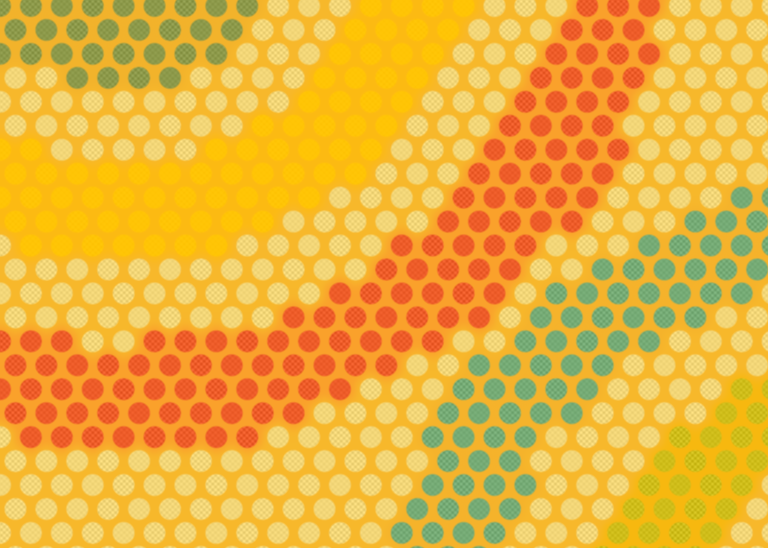
Give the GLSL for this pattern, as a WebGL 1 fragment shader.

```glsl
precision highp float;
// Staggered grid of round dots on a warm ground, coloured in sweeping diagonal bands.
// Each band edge is a min or max of straight lines in (row, column) space, tested
// once per dot; ground tints blend between dots and a fine weave textures each dot.

uniform vec2 u_resolution;

#define COLUMNS 24.85       // dots across the canvas
#define ROW_PITCH 0.775     // row spacing, in column widths
#define TOP_MARGIN 0.194    // top edge to first row centre
#define DOT_RADIUS 0.352
#define EDGE_SOFTNESS 0.045
#define WEAVE_FREQ 34.0
#define WEAVE_DEPTH 0.05
#define CREAM vec3(0.95, 0.84, 0.47)
#define RED vec3(0.93, 0.36, 0.16)
#define GREEN vec3(0.46, 0.67, 0.46)
#define OLIVE vec3(0.55, 0.60, 0.29)
#define YELLOW vec3(1.0, 0.77, 0.02)

// Column of a straight edge that passes (row0, col0)
float edge(float row, float row0, float col0, float slope) {
  return col0 + slope * (row - row0);
}

bool between(float c, float low, float high) {
  return c > low && c < high;
}

// Dot colour at row r, column c; also gives the ground tint around it
vec3 bandColor(float r, float c, out vec3 ground) {
  // Corner patch and the cream rim around it
  float oliveEnd = min(edge(r, 0.0, 8.25, -0.5), edge(r, 3.0, 6.0, -3.0));
  float rimEnd = min(edge(r, 0.0, 11.25, -0.5), edge(r, 4.0, 9.25, -1.5));
  bool olive = between(c, edge(r, 3.0, 2.0, 3.0), oliveEnd);
  bool rim = between(c, edge(r, 6.0, 1.75, 4.0), rimEnd);

  // Yellow band outside the rim
  float yellowEnd = min(edge(r, 0.0, 15.75, -0.5), edge(r, 7.0, 12.25, -1.5));
  bool yellow = between(c, edge(r, 10.0, 0.5, 10.0), yellowEnd);

  // Red band, with a notch in its upper edge at the left
  float redStart = min(edge(r, 0.0, 18.75, -0.5), edge(r, 9.0, 13.95, -1.2));
  redStart = min(redStart, edge(r, 14.0, 4.5, -5.0));
  float redEnd = min(edge(r, 0.0, 21.49, -0.22), edge(r, 9.0, 18.6, -0.7));
  redEnd = min(redEnd, edge(r, 14.0, 14.4, -1.5));
  bool red = between(c, edge(r, 18.0, 0.5, 10.0), redEnd)
          && (c > redStart || c < edge(r, 14.0, 2.5, 5.0));

  // Green band
  float greenStart = max(edge(r, 8.0, 23.6, -1.5), edge(r, 13.0, 16.9, -0.75));
  greenStart = max(greenStart, edge(r, 18.0, 13.9, -0.25));
  float greenEnd = max(edge(r, 12.0, 24.4, -1.5), edge(r, 16.0, 19.3, -0.75));
  greenEnd = max(greenEnd, edge(r, 20.0, 17.1, -0.2));
  bool green = between(c, greenStart, greenEnd);

  // Lime corner
  float limeStart = max(edge(r, 16.0, 23.2, -0.65), edge(r, 16.0, 23.2, -1.5));
  bool lime = between(c, limeStart, edge(r, 21.0, 24.0, -0.6));

  ground = vec3(0.97, 0.72, 0.17);
  if (olive) { ground = vec3(0.95, 0.70, 0.17); return OLIVE; }
  if (rim) return CREAM;
  if (yellow) { ground = vec3(0.99, 0.73, 0.07); return YELLOW; }
  if (red) { ground = vec3(0.98, 0.63, 0.17); return RED; }
  if (green) { ground = vec3(0.96, 0.70, 0.17); return GREEN; }
  if (lime) { ground = vec3(0.97, 0.72, 0.06); return vec3(0.81, 0.74, 0.10); }
  return CREAM;
}

void main() {
  float pixel = COLUMNS / u_resolution.x;
  vec2 p = vec2(gl_FragCoord.x, u_resolution.y - gl_FragCoord.y) * pixel;
  float nearRow = floor((p.y - TOP_MARGIN) / ROW_PITCH + 0.5);
  float soft = max(EDGE_SOFTNESS, 0.7 * pixel);

  vec4 groundSum = vec4(0.0);
  vec3 dotColor = CREAM;
  vec2 dotCenter = p;
  float nearest = 10.0;

  // Visit the dots around this point: nearest one, and blended ground tint
  for (int j = -1; j <= 1; j++) {
    for (int i = -1; i <= 1; i++) {
      float row = nearRow + float(j);
      float stagger = 0.5 * mod(row, 2.0);
      float col = floor(p.x - stagger + 0.5) + stagger + float(i);
      vec2 center = vec2(col, TOP_MARGIN + row * ROW_PITCH);
      float dist = length(p - center);
      vec3 ground;
      vec3 color = bandColor(row, col, ground);
      groundSum += vec4(ground, 1.0) * exp(-7.0 * dist * dist);
      if (dist < nearest) {
        nearest = dist;
        dotColor = color;
        dotCenter = center;
      }
    }
  }

  // Fine weave whose strength drifts from dot to dot
  float drift = 0.7 + 0.3 * sin(dotCenter.x * 2.3 + 1.7 * sin(dotCenter.y * 1.9));
  float weave = sin(p.x * WEAVE_FREQ) * sin(p.y * WEAVE_FREQ);
  float plain = step(distance(dotColor, YELLOW), 0.01);
  dotColor += WEAVE_DEPTH * drift * weave * (1.0 - 0.8 * plain);

  float inside = 1.0 - smoothstep(-soft, soft, nearest - DOT_RADIUS);
  gl_FragColor = vec4(mix(groundSum.rgb / groundSum.a, dotColor, inside), 1.0);
}
```
